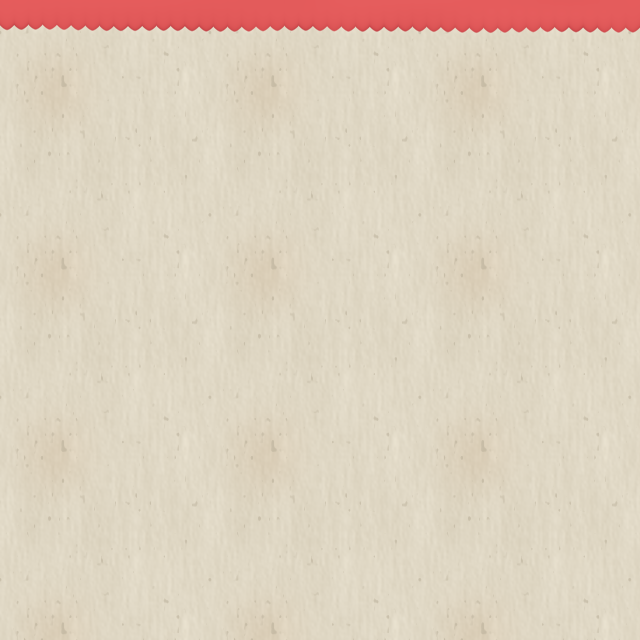
Reproduce this texture procedurally as a Shadertoy shader.

```glsl
const vec3 PAPER_LIGHT = vec3(0.895, 0.866, 0.796);
const vec3 PAPER_SHADE = vec3(0.842, 0.806, 0.722);
const vec3 WARM_TINT   = vec3(0.006, -0.008, -0.014);
const vec3 FLECK       = vec3(0.735, 0.695, 0.610);
const vec3 RED         = vec3(0.895, 0.360, 0.360);
const vec3 RED_SHADOW  = vec3(0.690, 0.190, 0.215);

const vec2  TILE_SIZE   = vec2(0.328, 0.285);
const float TEETH       = 45.0;
const float TOOTH_DEPTH = 0.0075;
const float BAND_HEIGHT = 0.0395;
const float BAND_SLOPE  = 0.004;
const float RELIEF      = 0.045;

float hash(vec2 p) {
    vec3 q = fract(p.xyx * vec3(0.1031, 0.1030, 0.0973));
    q += dot(q, q.yzx + 33.33);
    return fract((q.x + q.y) * q.z);
}

// Value noise that repeats once per paper tile
float tileNoise(vec2 p, vec2 cells, float seed) {
    p *= cells;
    vec2 i = floor(p);
    vec2 f = p - i;
    f = f * f * (3.0 - 2.0 * f);
    vec2 a = mod(i, cells) + seed;
    vec2 b = mod(i + 1.0, cells) + seed;
    return mix(mix(hash(a), hash(vec2(b.x, a.y)), f.x),
               mix(hash(vec2(a.x, b.y)), hash(b), f.x), f.y);
}

// Height of the vertical fibres
float fibres(vec2 p) {
    return 0.40 * tileNoise(p, vec2(56.0, 9.0), 11.0)
         + 0.35 * tileNoise(p, vec2(76.0, 26.0), 137.0)
         + 0.25 * tileNoise(p, vec2(84.0, 60.0), 291.0);
}

vec3 paper(vec2 uv) {
    vec2 p = uv / TILE_SIZE;

    // Broad stains and streaks, darkest in one patch per tile
    vec2 fromPatch = abs(fract(p - vec2(0.27, 0.02)) - 0.5);
    float patchMask = smoothstep(0.22, 0.5, fromPatch.x) * smoothstep(0.15, 0.5, fromPatch.y);
    float stain = tileNoise(p, vec2(4.0, 3.0), 43.0);
    float streak = tileNoise(p, vec2(17.0, 3.0), 71.0);
    float height = fibres(p);
    float tone = 0.58 + 0.30 * (stain - 0.5) + 0.38 * (streak - 0.5)
               + 0.65 * (height - 0.5) - 0.24 * patchMask;
    vec3 color = mix(PAPER_SHADE, PAPER_LIGHT, clamp(tone, 0.0, 1.15));
    color += WARM_TINT * patchMask;

    // Side light on the fibres
    color += RELIEF * (height - fibres(p + vec2(0.006, 0.004)));

    // Short dark pits, denser inside the stains
    float pit = tileNoise(p, vec2(60.0, 24.0), 389.0)
              * (0.72 + 0.28 * tileNoise(p, vec2(80.0, 46.0), 457.0));
    float density = 0.08 * patchMask + 0.05 * (1.0 - stain);
    float pits = smoothstep(0.80 - density, 0.96 - density, pit);
    color = mix(color, FLECK, 0.60 * pits);

    // Sparse pale scuffs
    float scuff = tileNoise(p, vec2(26.0, 9.0), 523.0) * streak;
    return color + 0.022 * smoothstep(0.52, 0.80, scuff);
}

// Lower edge of the band: round lobes between pointed paper teeth
float bandEdge(float x) {
    float lobe = 2.0 * fract(x * TEETH) - 1.0;
    float wobble = 0.0012 * sin(x * 23.0) * sin(x * 9.0 + 1.0);
    return 1.0 - BAND_HEIGHT - BAND_SLOPE * x + wobble
         - TOOTH_DEPTH * (1.0 - pow(abs(lobe), 1.6));
}

vec3 band(vec2 uv, float above) {
    float uneven = 0.65 + 0.35 * sin(uv.x * 31.0 + 2.0 * sin(uv.x * 13.0));
    float wide = exp(-max(above, 0.0) / 0.010);
    float narrow = exp(-max(above, 0.0) / 0.0025);
    float shadow = 0.25 * wide + 0.55 * uneven * narrow;
    float mottling = 0.012 * (tileNoise(uv, vec2(9.0, 40.0), 613.0) - 0.5);
    return mix(RED + mottling, RED_SHADOW, shadow);
}

void mainImage(out vec4 fragColor, in vec2 fragCoord) {
    vec2 uv = fragCoord / iResolution.xy;
    float pixel = 1.0 / iResolution.y;
    float above = uv.y - bandEdge(uv.x);

    // Paper with a thin pale rim along the cut
    vec3 sheet = paper(uv) + 0.025 * exp(-max(-above, 0.0) / 0.003);
    vec3 color = mix(sheet, band(uv, above), smoothstep(-pixel, pixel, above));
    fragColor = vec4(color, 1.0);
}
```
